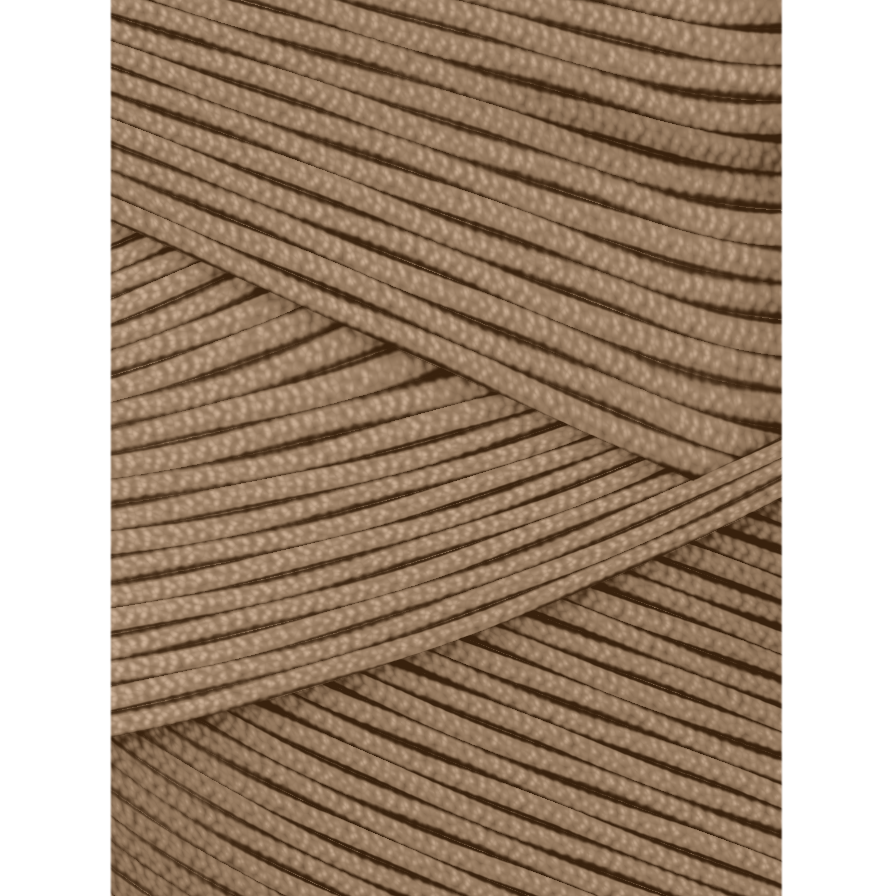
A three.js fragment shader for this texture:

```glsl
// Three overlapping skeins of brown corded yarn on a tall panel with white margins.
// Each skein is a fan of curves: a strand coordinate is cut by fract into round cords,
// then shaded with a braid wave, cellular fibre grain and contact shadows.
varying vec2 vUv;

const vec3 GAP = vec3(0.22, 0.13, 0.05);
const vec3 BODY = vec3(0.59, 0.48, 0.375);
const vec3 LIGHT = vec3(0.80, 0.69, 0.59);
const float PANEL_LEFT = 0.1237;
const float PANEL_RIGHT = 0.8725;
const float EDGE = 0.0018;          // softness of outlines
const float CORD = 0.0288;          // vertical spacing of cords
const float STITCH = 0.0165;        // length of one braid stitch
const float OVERLAP = 0.068;        // part of middle skein lying on the upper one
const float GRAIN = 0.30;
const float BRAID = 0.075;

float hash(vec2 p) {
  return fract(sin(dot(p, vec2(127.1, 311.7))) * 4375.85);
}

// Distance to the nearest scattered point
float cellular(vec2 p) {
  vec2 cell = floor(p);
  float nearest = 2.0;
  for (int j = -1; j <= 1; j++) {
    for (int i = -1; i <= 1; i++) {
      vec2 c = cell + vec2(float(i), float(j));
      vec2 site = c + vec2(hash(c), hash(c + 37.0));
      nearest = min(nearest, distance(p, site));
    }
  }
  return nearest;
}

// Slow layered sines, about -1 to 1
float drift(vec2 p) {
  return 0.5 * sin(p.x * 9.0 + 2.0 * sin(p.y * 7.0))
       + 0.5 * sin(p.y * 13.0 - p.x * 5.0 + 1.3);
}

// Brightness of a cord; strand counts across the skein, along runs down it
float cordLight(float strand, float along, float contrast) {
  strand += 0.07 * sin(along * 17.0 + floor(strand) * 2.4);
  float id = floor(strand);
  float across = 2.0 * fract(strand) - 1.0;
  float gapWidth = 0.36 + 0.14 * sin(along * 11.0 + id * 4.1);
  float roundness = sqrt(max(1.0 - across * across, 0.0));
  float light = 0.40 + 0.25 * roundness + 0.07 * across;
  light *= 1.0 - 0.88 * smoothstep(1.0 - gapWidth, 1.0, abs(across));
  light = mix(0.48, light, contrast);

  // Chevron braid and short fibres
  float phase = along / STITCH + 0.55 * abs(across - 0.1) + hash(vec2(id, 3.0));
  light += BRAID * roundness * sin(6.2832 * phase);
  float fibre = cellular(vec2(along * 105.0 + strand * 0.8, strand * 3.2));
  return light + GRAIN * (0.46 - fibre) * (0.35 + 0.65 * roundness);
}

vec3 yarnColor(float light) {
  vec3 color = mix(GAP, BODY, smoothstep(-0.02, 0.60, light));
  return mix(color, LIGHT, smoothstep(0.54, 0.92, light));
}

void main() {
  vec2 p = vUv;
  float dx = p.x - PANEL_LEFT;

  // Outlines of the skeins
  float upperEdge = 0.753 - 0.445 * dx;
  float lowerEdge = 0.177 + 0.20 * dx + 0.21 * dx * dx;
  float middleTop = max(upperEdge, lowerEdge + OVERLAP);
  float aboveUpper = p.y - upperEdge;
  float aboveLower = p.y - lowerEdge;

  // Upper skein, opening and flattening to the right
  float bend = max(dx - 0.60, 0.0);
  float upperFan = (aboveUpper - 0.9 * bend * bend) / (1.0 + 0.55 * dx);
  float upperAlong = dx * 1.07 - p.y * 0.2;
  float upper = cordLight(upperFan / CORD, upperAlong, 0.90 + 0.10 * drift(p));
  upper -= 0.16 * smoothstep(0.80, PANEL_RIGHT, p.x) * (0.6 + 0.4 * drift(p * 3.0));
  upper -= 0.13 * exp(-pow((upperFan - 0.27) / 0.025, 2.0)) * smoothstep(0.45, 0.7, p.x);

  // Middle skein, steeper at its upper left
  float spread = mix(-0.30, 0.40, smoothstep(0.20, 0.50, aboveLower));
  float middleFan = aboveLower / (1.0 + spread * dx);
  float middle = cordLight(middleFan / CORD, dx * 1.04 + p.y * 0.2, 0.88 + 0.12 * drift(p + 0.4));
  middle += 0.05 * (1.0 - smoothstep(0.0, 0.5, dx));
  float underUpper = max(upperEdge - p.y, 0.0);
  float covered = smoothstep(OVERLAP - 0.01, OVERLAP + 0.02, aboveLower);
  middle -= 0.30 * covered * exp(-underUpper / 0.012);

  // Lower skein, curling down at the left
  float lowerFan = p.y + 0.36 * dx - 0.07 * exp(-6.0 * dx);
  float lowerContrast = mix(0.45, 1.0, smoothstep(0.05, 0.24, dx));
  float lower = cordLight(lowerFan / CORD + 0.3, dx * 1.06 - p.y * 0.25, lowerContrast);
  lower -= 0.05 + 0.05 * smoothstep(0.15, 0.0, p.y + dx * 0.5);
  lower -= 0.32 * exp(min(aboveLower, 0.0) / 0.016);
  lower -= 0.12 * smoothstep(0.70, PANEL_RIGHT, p.x) * smoothstep(0.10, 0.38, p.y);

  // Stack the skeins, with a shadow above the overlapping middle one
  float crossing = smoothstep(0.70, 0.79, p.x);
  upper -= 0.25 * crossing * exp(-max(p.y - middleTop, 0.0) / 0.008);
  float light = mix(lower, middle, smoothstep(-EDGE, EDGE, aboveLower));
  light = mix(light, upper, smoothstep(-EDGE, EDGE, p.y - middleTop));

  float panel = smoothstep(PANEL_LEFT - EDGE, PANEL_LEFT + EDGE, p.x)
              * (1.0 - smoothstep(PANEL_RIGHT - EDGE, PANEL_RIGHT + EDGE, p.x));
  gl_FragColor = vec4(mix(vec3(1.0), yarnColor(light), panel), 1.0);
}
```
